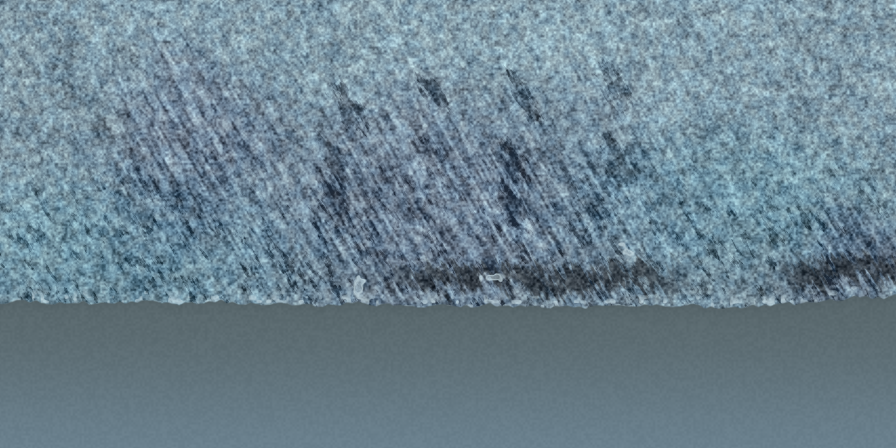
A WebGL 2 fragment shader for this texture:

```glsl
#version 300 es
precision highp float;
uniform vec2 u_resolution;
out vec4 fragColor;

#define DARK vec3(0.14, 0.205, 0.25)
#define MID vec3(0.43, 0.52, 0.58)
#define LIGHT vec3(0.67, 0.79, 0.83)
#define BACK_TOP vec3(0.355, 0.415, 0.435)
#define BACK_LOW vec3(0.42, 0.51, 0.565)
#define SOOT vec3(0.17, 0.195, 0.22)
#define SCRATCH_DIR vec2(0.5, -0.866)
#define GRAIN_AMOUNT 0.62
#define FINE_AMOUNT 0.52
#define SCRATCH_AMOUNT 0.95

float hash(vec2 p) {
    vec3 v = fract(vec3(p.xyx) * vec3(0.1031, 0.1030, 0.0973));
    v += dot(v, v.yzx + 33.33);
    return fract((v.x + v.y) * v.z);
}

float noise(vec2 p) {
    vec2 i = floor(p), f = fract(p);
    f = f * f * (3.0 - 2.0 * f);
    return mix(mix(hash(i), hash(i + vec2(1, 0)), f.x),
               mix(hash(i + vec2(0, 1)), hash(i + vec2(1, 1)), f.x), f.y);
}

float fbm(vec2 p) {
    float sum = 0.0, amp = 0.5;
    for (int i = 0; i < 4; i++) {
        sum += amp * noise(p);
        p = mat2(1.6, 1.2, -1.2, 1.6) * p + 17.3;
        amp *= 0.55;
    }
    return sum / 1.01;
}

// Soft elliptical region: 1 inside, fading to 0
float region(vec2 p, vec2 center, vec2 radius) {
    return 1.0 - smoothstep(0.25, 1.25, length((p - center) / radius));
}

// Rotated frame: x across the scratches, y along them
vec2 scratchFrame(vec2 p) {
    return vec2(dot(p, vec2(-SCRATCH_DIR.y, SCRATCH_DIR.x)), dot(p, SCRATCH_DIR));
}

float edgeHeight(float x) {
    float curve = 0.326 - 0.010 * smoothstep(0.1, 1.45, x) + 0.020 * smoothstep(1.6, 2.0, x);
    return curve + 0.008 * (noise(vec2(x * 24.0, 3.0)) - 0.5)
                 + 0.008 * (noise(vec2(x * 75.0, 8.0)) - 0.5);
}

// Torn dark pits, in three staggered rows
float pits(vec2 p, float ragged) {
    float pit = 0.0;
    for (int i = 0; i < 12; i++) {
        float row = float(i / 4), col = float(i % 4);
        vec2 jitter = vec2(hash(vec2(i, 4)), hash(vec2(i, 9))) - 0.5;
        vec2 center = vec2(0.73 + 0.2 * col + 0.03 * row, 0.53 + 0.13 * row) + 0.05 * jitter;
        vec2 d = scratchFrame(p - center) / vec2(0.025, 0.055);
        float strength = 0.65 + 0.35 * hash(vec2(i, 21));
        pit = max(pit, strength * (1.0 - smoothstep(0.6, 1.1, length(d) + 2.6 * (ragged - 0.5))));
    }
    return pit;
}

// Thin pale flakes lying near the rim
float flakes(vec2 p) {
    float sum = 0.0;
    for (int i = 0; i < 3; i++) {
        float k = float(i), a = 1.2 + 2.0 * k;
        vec2 d = mat2(cos(a), -sin(a), sin(a), cos(a)) * (p - vec2(0.80 + 0.3 * k, 0.36 + 0.02 * k * k));
        float r = length(d / vec2(0.024, 0.010)) + 1.3 * (noise(p * 110.0) - 0.5);
        sum += (1.0 - smoothstep(0.6, 1.2, r)) * (0.6 + 0.4 * smoothstep(0.2, 0.7, r));
    }
    return min(sum, 1.0);
}

vec3 metal(vec2 p, float h) {
    vec2 q = scratchFrame(p);
    float grain = fbm(p * 62.0);
    float fine = 0.5 * noise(p * 150.0 + 40.0) + 0.5 * noise(p.yx * 235.0 + 80.0);
    float streak = 0.65 * noise(q * vec2(165.0, 14.0)) + 0.35 * noise(q * vec2(85.0, 24.0) + 31.0);
    float ragged = fbm(q * vec2(85.0, 28.0) + 9.0);
    float cloud = fbm(q * vec2(9.0, 4.0) + 5.0);

    // Worn zones, with borders broken up along the scratches
    vec2 torn = p + SCRATCH_DIR * 0.25 * (cloud - 0.5);
    float worn = max(region(torn, vec2(0.98, 0.52), vec2(0.62, 0.32)),
                     region(torn, vec2(0.45, 0.64), vec2(0.28, 0.26)));
    float rightCut = region(torn, vec2(1.90, 0.44), vec2(0.22, 0.13));
    float scratched = clamp(worn + rightCut, 0.0, 1.0);
    float cyan = max(region(p, vec2(1.62, 0.55), vec2(0.45, 0.2)),
                     region(p, vec2(0.25, 0.44), vec2(0.55, 0.2)));

    // Tone from light, grain and scratches
    float tone = 0.64 + 0.07 * region(p, vec2(0.95, 0.95), vec2(0.9, 0.3));
    tone += 0.18 * (cloud - 0.5) - 0.16 * worn - 0.18 * rightCut;
    tone -= 0.09 * (1.0 - smoothstep(0.0, 0.20, h));
    tone += GRAIN_AMOUNT * mix(1.0, 0.7, scratched) * (grain - 0.5);
    tone += FINE_AMOUNT * 1.4 * (fine - 0.5);
    tone += SCRATCH_AMOUNT * mix(0.22, 0.8, scratched) * (streak - 0.5);
    float nick = smoothstep(0.60, 0.72, ragged) * (1.0 - smoothstep(0.1, 0.5, h));
    tone -= 0.28 * nick + 0.36 * pits(p, ragged);

    vec3 color = mix(DARK, MID, clamp(tone * 2.0, -0.1, 1.0));
    color = mix(color, LIGHT, clamp(tone * 2.0 - 1.0, 0.0, 1.4));
    color += scratched * vec3(0.008, -0.010, 0.008) + cyan * vec3(-0.03, 0.012, 0.018);
    color += 0.04 * (noise(p * 60.0 + 70.0) - 0.5) * vec3(1.0, 0.0, -0.8);

    // Sooty bands above the rim, broken by grain
    float span = smoothstep(0.76, 1.0, p.x) * (1.0 - smoothstep(1.42, 1.58, p.x))
               + smoothstep(1.70, 1.82, p.x);
    float band = abs(h - 0.06 - 0.06 * (streak - 0.5)) + 0.09 * (ragged - 0.5);
    float soot = span * (1.0 - smoothstep(0.004, 0.038, band));
    vec3 sootColor = SOOT + 0.32 * (fine - 0.5) + 0.2 * (grain - 0.5);
    color = mix(color, sootColor, 0.8 * soot);

    // Pale chips and flakes
    float chips = smoothstep(0.58, 0.82, noise(p * 95.0 + 13.0)) * exp(-abs(h - 0.008) * 70.0);
    return mix(color, vec3(0.76, 0.84, 0.87), max(0.75 * chips, 0.8 * flakes(p)));
}

void main() {
    vec2 p = gl_FragCoord.xy / u_resolution.y;
    p.x *= 2.0 * u_resolution.y / u_resolution.x;
    float h = p.y - edgeHeight(p.x);

    // Smooth backdrop under the rim
    vec3 backdrop = mix(BACK_LOW, BACK_TOP, smoothstep(-0.06, 0.32, p.y));
    backdrop += 0.03 * (noise(p * 200.0) - 0.5);
    backdrop *= 1.0 - 0.08 * exp(-abs(h) * 70.0);

    float aa = 1.2 / u_resolution.y;
    vec3 color = mix(backdrop, metal(p, h), smoothstep(-aa, aa, h));
    fragColor = vec4(clamp(color, 0.0, 1.0), 1.0);
}
```
